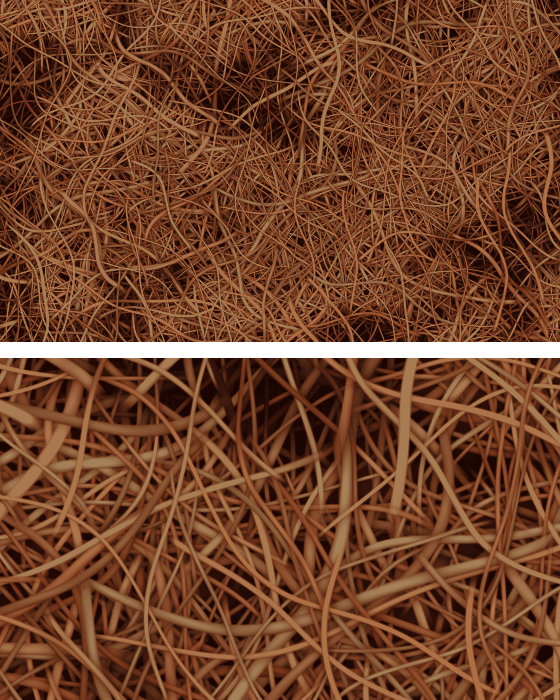
Top, the full canvas; bottom, a detail of the centre.
A Shadertoy shader for this texture:

```glsl
// A dense tangle of dry brown coir fibres over dark gaps.

float hash(vec2 p) {
    return fract(sin(dot(p, vec2(127.1, 311.7))) * 43758.5453);
}

float noise(vec2 p) {
    vec2 i = floor(p), f = fract(p);
    f = f * f * (3.0 - 2.0 * f);
    return mix(mix(hash(i), hash(i + vec2(1, 0)), f.x),
               mix(hash(i + vec2(0, 1)), hash(i + vec2(1, 1)), f.x), f.y);
}

// Near black through rust to pale straw
vec3 fibreRamp(float shade) {
    vec3 gap = vec3(0.10, 0.02, 0.01);
    vec3 rust = vec3(0.46, 0.23, 0.12);
    vec3 straw = vec3(0.65, 0.47, 0.315);
    return shade < 0.5 ? mix(gap, rust, max(shade, 0.0) * 2.0)
                       : mix(rust, straw, min(shade * 2.0 - 1.0, 1.05));
}

// Lays one sheet of curved strands over surface = (shade, redness)
vec2 addLayer(vec2 surface, vec2 p, float layer, float height, float patchLight, float pixel) {
    float angle = layer * 2.4 + 0.8 * hash(vec2(layer, 3.0));
    float scale = mix(0.45, 0.8, hash(vec2(layer, 7.0)));
    float c = cos(angle), s = sin(angle);
    vec2 q = mat2(c, -s, s, c) * p / scale + 13.0 * vec2(hash(vec2(layer, 1.0)), hash(vec2(layer, 2.0)));
    q += 0.085 * sin(q.yx * 4.5 + layer) + 0.022 * sin(q.yx * 12.0 + layer * 1.7);

    for (int k = -1; k <= 1; k++) {
        float row = floor(q.y / 0.2) + float(k);
        float x = q.x + hash(vec2(row, layer));
        vec2 id = vec2(floor(x), row) + layer * vec2(17.3, 5.7);
        float u = fract(x) - 0.5;
        float r1 = hash(id), r2 = hash(id + 31.7), r3 = hash(id + 57.1), r4 = hash(id + 83.9);

        // Centre line: slanted parabola with a slight wiggle
        float slope = 0.4 * (r1 - 0.5), bend = 0.32 * (r2 - 0.5);
        float y = (row + r3) * 0.2 + slope * u + bend * (4.0 * u * u - 0.5)
                + 0.012 * sin(9.0 * u + 6.3 * r4);
        float dy = slope + 8.0 * bend * u + 0.108 * cos(9.0 * u + 6.3 * r4);
        float across = (q.y - y) * scale / sqrt(1.0 + dy * dy);
        float d = abs(across);

        // Thickness, tapered ends and soft edge
        float halfLength = mix(0.32, 0.5, fract(r1 * 7.3 + r4));
        float ends = 1.0 - smoothstep(halfLength - 0.06, halfLength, abs(u));
        float thick = fract(r2 * 9.1 + r3);
        float w = 0.0021 + 0.0015 * thick + 0.0032 * pow(thick, 6.0);
        float soft = 0.0008 + 0.5 * pixel;
        float cover = ends * (1.0 - smoothstep(w - soft, w + soft, d));

        // Contact shadow on everything beneath
        surface.x *= 1.0 - 0.25 * ends * exp(-d * d / (6.0 * w * w));

        // Rounded strand lit from above, with streaks along it
        float side = clamp(across / w, -1.0, 1.0);
        float shade = (0.62 + 0.46 * height) * (0.68 + 0.64 * r4);
        shade *= 1.0 - 0.4 * side * side + 0.14 * side * c;
        shade *= 1.0 + 0.09 * sin(u * 45.0 + 20.0 * r1 + 2.0 * side);

        // Strands sink into the pockets unless they lie high
        float raised = smoothstep(0.3, 1.0, 0.6 * height + 0.4 * r1);
        shade *= mix(patchLight, 1.0, raised);
        surface = mix(surface, vec2(shade, r3), cover);
    }
    return surface;
}

void mainImage(out vec4 fragColor, in vec2 fragCoord) {
    vec2 p = fragCoord / iResolution.y;
    float pixel = 1.0 / iResolution.y;

    // Murky floor, ragged dark pockets and broad light variation
    float pocket = 0.65 * noise(p * 6.0 + 4.0) + 0.35 * noise(p * 14.0 + 9.0);
    float patchLight = 0.12 + 1.03 * smoothstep(0.28, 0.64, pocket);
    float broad = 0.84 + 0.32 * noise(p * 2.6 + 21.0);
    vec2 surface = vec2(0.22 * noise(p * 22.0) * patchLight, 0.5);

    // Fibres from the bottom of the pile to the top
    const int LAYERS = 54;
    for (int i = 0; i < LAYERS; i++) {
        float height = float(i) / float(LAYERS - 1);
        surface = addLayer(surface, p, float(i) + 1.0, height, patchLight, pixel);
    }

    // Some strands lean to red, others to yellow
    float shade = (surface.x * broad - 0.45) * 1.12 + 0.46;
    vec3 colour = fibreRamp(shade);
    colour *= mix(vec3(0.98, 1.06, 1.08), vec3(1.04, 0.9, 0.82), surface.y);
    fragColor = vec4(clamp(colour, 0.0, 1.0), 1.0);
}
```
